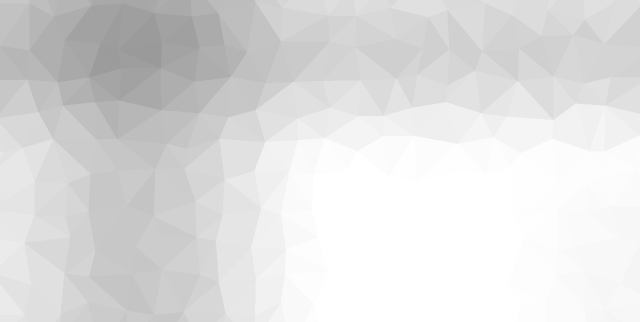
Write a WebGL 2 fragment shader that draws this background.

```glsl
#version 300 es
precision highp float;
// Low-poly grey backdrop: a dark column and a dark upper band crossing over white.
uniform vec2 u_resolution;
out vec4 fragColor;

const vec2 GRID = vec2(19.7, 9.65);
const vec2 SHIFT = vec2(0.1, -0.35);

float hash(vec2 p) {
  return fract(sin(dot(p, vec2(127.1, 311.7))) * 43758.5453);
}

// Jittered mesh corner, in grid units
vec2 corner(vec2 id) {
  return id + 0.6 * (vec2(hash(id), hash(id + 57.3)) - 0.5);
}

float cross2(vec2 a, vec2 b) {
  return a.x * b.y - a.y * b.x;
}

bool inside(vec2 p, vec2 a, vec2 b, vec2 c) {
  vec3 s = vec3(cross2(b - a, p - a), cross2(c - b, p - b), cross2(a - c, p - c));
  return all(greaterThanEqual(s, vec3(0.0))) || all(lessThanEqual(s, vec3(0.0)));
}

// Smooth darkness over the canvas, uv from 0 to 1
float darkness(vec2 uv) {
  float column = 0.22 * (1.0 - smoothstep(0.208, 0.521, uv.x));
  column *= 1.0 - 0.58 * (1.0 - smoothstep(0.0, 0.208, uv.x));
  float band = 0.18 * smoothstep(0.461, 0.858, uv.y);
  band *= 1.0 - 0.25 * smoothstep(0.858, 1.0, uv.y);
  float rightShade = 0.035 * smoothstep(0.76, 1.0, uv.x) * (1.0 - smoothstep(0.2, 0.6, uv.y));
  return column + band + rightShade;
}

// One flat tone per triangle, sampled at its centroid
float facet(vec2 a, vec2 b, vec2 c) {
  vec2 center = (a + b + c) / 3.0;
  float dark = darkness((center - SHIFT) / GRID);
  float tint = 0.032 * (hash(floor(center * 64.0)) - 0.5);
  return 1.0 - dark - tint * min(1.0, dark * 12.0);
}

// Find the triangle that covers p among the nearby cells
float mesh(vec2 p) {
  float tone = 1.0 - darkness((p - SHIFT) / GRID);
  for (int j = -1; j <= 1; j++) {
    for (int i = -1; i <= 1; i++) {
      vec2 id = floor(p) + vec2(i, j);
      vec2 a = corner(id);
      vec2 b = corner(id + vec2(1, 0));
      vec2 c = corner(id + vec2(1, 1));
      vec2 d = corner(id + vec2(0, 1));
      // Split each quad along its shorter diagonal
      bool alongAC = distance(a, c) < distance(b, d);
      vec2 tip = alongAC ? c : d;
      vec2 base = alongAC ? a : b;
      if (inside(p, a, b, tip)) tone = facet(a, b, tip);
      if (inside(p, base, c, d)) tone = facet(base, c, d);
    }
  }
  return tone;
}

void main() {
  // Four samples per pixel smooth the facet edges
  float tone = 0.0;
  for (int k = 0; k < 4; k++) {
    vec2 offset = 0.5 * vec2(k % 2, k / 2) - 0.25;
    vec2 uv = (gl_FragCoord.xy + offset) / u_resolution;
    tone += 0.25 * mesh(uv * GRID + SHIFT);
  }
  fragColor = vec4(vec3(clamp(tone, 0.0, 1.0)), 1.0);
}
```
